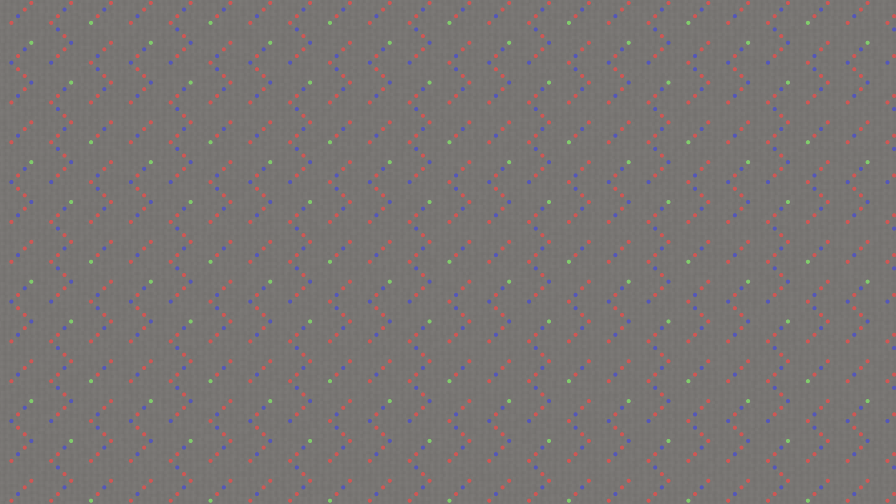
Write a Shadertoy shader that draws this pattern.

```glsl
// Grey cloth with small red, blue and green dots on zigzag strands.
// A square lattice is split into strands six columns wide; a triangle wave picks
// the dotted column in each row, and bit masks give the colour order and the gaps.

#define COLUMNS 135.0      // lattice cells across the canvas
#define SHIFT_X 0.22       // sideways shift of the lattice, in cells
#define REPEAT 18          // rows and columns in one full repeat
#define STRAND 6           // columns per strand, rows per zigzag
#define DOT_RADIUS 0.31    // in cells
#define GRAIN 0.014        // strength of the cloth noise
#define WEAVE 0.008        // strength of the thread ribs
#define CLOTH vec3(0.47, 0.46, 0.45)
#define RED vec3(0.81, 0.34, 0.33)
#define BLUE vec3(0.33, 0.34, 0.72)
#define GREEN vec3(0.50, 0.80, 0.42)

// One entry per strand, one bit per row counted upward
const int blueRows[3] = int[3](0x5282, 0x29124, 0x2904);
const int emptyRows[3] = int[3](0x30030, 0xC00, 0x30030);
const int greenRow[3] = int[3](15, 9, 0);

float hash(vec2 p) {
    vec3 q = fract(p.xyx * 0.1031);
    q += dot(q, q.yzx + 33.33);
    return fract((q.x + q.y) * q.z);
}

int wrap(float value, int period) {
    return int(mod(value, float(period)));
}

bool rowIn(int mask, int row) {
    return ((mask >> row) & 1) == 1;
}

// Column within the strand that holds the dot of this row
int zigzag(int row) {
    return 4 - abs(row % STRAND - 3);
}

vec3 cloth(vec2 p) {
    float ribs = cos(6.28318 * p.x) + 0.5 * cos(6.28318 * p.y);
    float grain = hash(floor(p * 2.0)) - 0.5;
    return CLOTH + WEAVE * ribs + GRAIN * grain;
}

vec3 dotColour(int strand, int row) {
    if (row == greenRow[strand]) return GREEN;
    return rowIn(blueRows[strand], row) ? BLUE : RED;
}

void mainImage(out vec4 fragColor, in vec2 fragCoord) {
    float pixel = COLUMNS / iResolution.x;
    vec2 p = fragCoord * pixel - vec2(SHIFT_X, 0.0);
    vec2 cell = floor(p);

    int column = wrap(cell.x + 0.5, REPEAT);
    int row = wrap(cell.y + 0.5, REPEAT);
    int strand = column / STRAND;

    vec3 colour = cloth(p);

    // Dot in the centre of an occupied cell
    bool occupied = column % STRAND == zigzag(row) && !rowIn(emptyRows[strand], row);
    if (occupied) {
        float edge = length(p - cell - 0.5) - DOT_RADIUS;
        float cover = 1.0 - smoothstep(-0.5 * pixel, 0.5 * pixel, edge);
        colour = mix(colour, dotColour(strand, row), cover);
    }

    fragColor = vec4(colour, 1.0);
}
```
